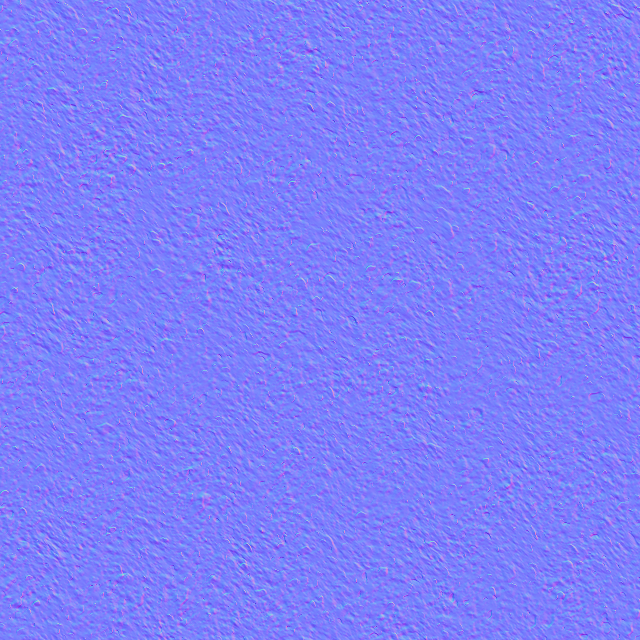
This texture map is drawn by a three.js fragment shader. Its source:

```glsl
#define GRAIN_SCALE 105.0
#define GRAIN_SLOPE 0.15
#define GRAIN_STRETCH 1.4
#define GRAIN_ANGLE -0.65
#define FLAKE_SCALE 32.0
#define FLAKE_HEIGHT 0.05
#define FLAKE_RARITY 0.5
#define PATCH_SCALE 9.0
#define SAMPLE_STEP 0.001
#define RED_SKEW 0.35
#define RED_OFFSET 0.04
#define BLUE_LEVEL 0.99

varying vec2 vUv;

vec3 hash3(vec2 cell) {
  vec3 p = fract(cell.xyx * vec3(0.1031, 0.1030, 0.0973));
  p += dot(p, p.yxz + 33.33);
  return fract((p.xxy + p.yzz) * p.zyx);
}

mat2 rotation(float angle) {
  float c = cos(angle), s = sin(angle);
  return mat2(c, -s, s, c);
}

// Soft signed bumps, one per jittered cell
float grains(vec2 p) {
  vec2 cell = floor(p);
  float sum = 0.0;
  for (int j = -1; j <= 1; j++) {
    for (int i = -1; i <= 1; i++) {
      vec2 id = cell + vec2(float(i), float(j));
      vec3 rnd = hash3(id);
      vec2 d = p - id - rnd.xy;
      float weight = rnd.z * 2.0 - 1.0;
      float bump = max(0.0, 1.0 - dot(d, d) / 0.81);
      sum += weight * abs(weight) * bump * bump;
    }
  }
  return sum;
}

// Sparse tilted flakes: a steep crescent rim that fades on the far side
float flakes(vec2 p) {
  vec2 cell = floor(p);
  float sum = 0.0;
  for (int j = -1; j <= 1; j++) {
    for (int i = -1; i <= 1; i++) {
      vec2 id = cell + vec2(float(i), float(j));
      vec3 rnd = hash3(id + 71.0);
      vec3 form = hash3(id + 193.0);
      vec2 d = p - id - rnd.xy;
      d += 0.03 * sin(d.yx * 13.0 + form.xy * 6.28);
      d = rotation(GRAIN_ANGLE + (form.x - 0.5) * 2.6) * d;
      d.y *= mix(1.1, 2.2, form.y);
      float radius = mix(0.25, 0.7, form.z * form.z);
      float tilt = clamp(0.5 + 0.6 * (d.y + d.x * (rnd.x - 0.5)) / radius, 0.0, 1.0);
      float side = rnd.y > 0.3 ? 1.0 : -1.0;
      float weight = side * smoothstep(FLAKE_RARITY, 1.0, rnd.z);
      sum += weight * tilt * (1.0 - smoothstep(0.6, 1.0, length(d) / radius));
    }
  }
  return sum;
}

float surfaceHeight(vec2 uv, float roughness) {
  // Bend the grain direction gently
  vec2 p = uv + 0.004 * sin(uv.yx * vec2(37.0, 43.0) + vec2(1.0, 2.6));
  vec2 q = rotation(GRAIN_ANGLE) * p;
  q.x /= GRAIN_STRETCH;

  // Three octaves of directional grain, strongest in the middle
  float height = 0.0;
  float scale = GRAIN_SCALE;
  for (int k = 0; k < 3; k++) {
    float slope = GRAIN_SLOPE * (1.0 - 0.4 * abs(float(k) - 1.2));
    height += grains(q * scale + float(k) * 17.3) * slope / scale;
    scale *= 1.8;
  }
  height *= roughness;

  // Two sizes of flakes
  height += flakes(p * FLAKE_SCALE) * FLAKE_HEIGHT / FLAKE_SCALE;
  float small = FLAKE_SCALE * 2.3;
  height += flakes(p * small + 41.7) * FLAKE_HEIGHT * 1.3 / small;
  return height;
}

void main() {
  // Calm and rough patches
  float patches = grains(vUv * PATCH_SCALE + 5.0) + 0.8 * grains(vUv * PATCH_SCALE * 2.7);
  float roughness = clamp(1.0 + 0.4 * patches, 0.65, 1.4);

  // Surface normal from the height differences
  vec2 e = vec2(SAMPLE_STEP, 0.0);
  float h = surfaceHeight(vUv, roughness);
  float dx = surfaceHeight(vUv + e.xy, roughness) - h;
  float dy = surfaceHeight(vUv + e.yx, roughness) - h;
  vec2 slope = -vec2(dx, dy) / SAMPLE_STEP;

  // Slopes facing right stand out more than those facing left
  slope.x += RED_SKEW * abs(slope.x) - RED_OFFSET;
  vec3 color = normalize(vec3(slope, 1.0)) * 0.5 + 0.5;
  color.b *= BLUE_LEVEL;
  gl_FragColor = vec4(color, 1.0);
}
```
